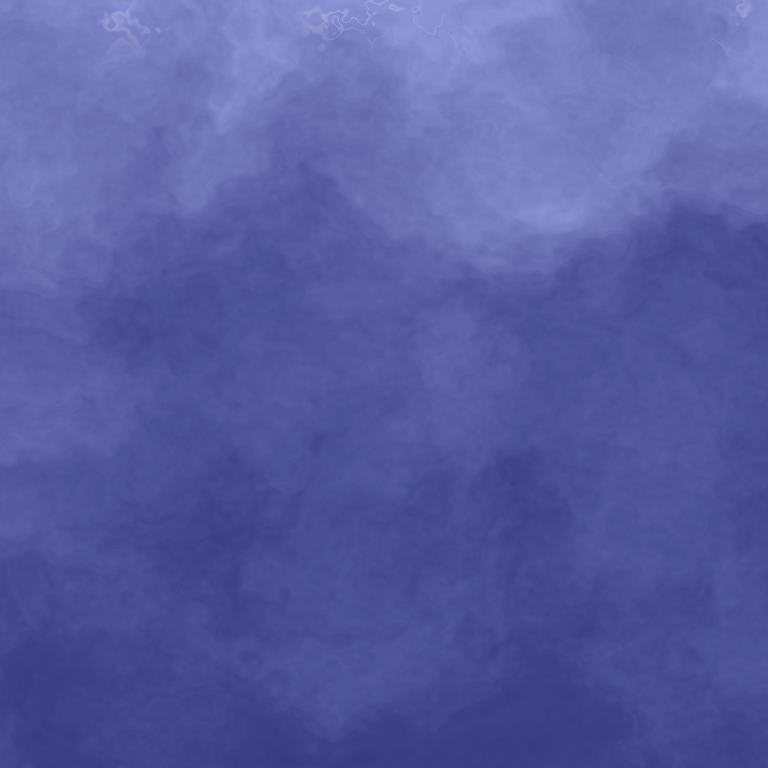
Write a WebGL 2 fragment shader that draws this texture.

```glsl
#version 300 es
precision highp float;
// Smoky indigo haze: a pale veil above drifting down into mottled dark blue.

#define SHADE vec3(0.247, 0.267, 0.537)
#define VEIL vec3(0.570, 0.600, 0.850)
#define GLINT vec3(0.780, 0.790, 0.950)
#define CLOUD_SCALE 4.2
#define OCTAVE_GAIN 0.66
#define WARP 0.11
#define EDGE_DRIFT 0.15
#define MOTTLE 0.30
#define GRAIN 0.022
#define WISP 0.36

uniform vec2 u_resolution;
out vec4 fragColor;

vec3 hash3(vec2 cell) {
    vec3 h = fract(cell.xyx * vec3(0.1031, 0.1030, 0.0973));
    h += dot(h, h.yxz + 33.33);
    return fract((h.xxy + h.yzz) * h.zyx);
}

// Cellular noise: soft signed puffs at jittered cell points, about -1 to 1
float puffs(vec2 p) {
    vec2 cell = floor(p);
    float sum = 0.0;
    for (int j = -1; j <= 1; j++) {
        for (int i = -1; i <= 1; i++) {
            vec2 id = cell + vec2(i, j);
            vec3 h = hash3(id + 71.0);
            vec2 d = p - id - h.xy;
            float k = max(0.0, 1.0 - dot(d, d));
            sum += (2.0 * h.z - 1.0) * k * k * k;
        }
    }
    return sum;
}

// Layered puffs, each octave turned and doubled
float clouds(vec2 p, int octaves) {
    const mat2 turn = mat2(1.62, 1.20, -1.20, 1.62);
    float sum = 0.0;
    float gain = 0.6;
    for (int i = 0; i < octaves; i++) {
        sum += gain * puffs(p);
        p = turn * p + 17.3;
        gain *= OCTAVE_GAIN;
    }
    return sum;
}

// Broad light: bright top, dim middle and base, lifted along the left side
float broadLight(vec2 p) {
    float light = mix(0.02, 0.11, smoothstep(0.0, 0.4, p.y));
    light += 0.46 * smoothstep(0.58, 0.84, p.y);
    light += 0.32 * smoothstep(0.78, 1.06, p.y);
    float left = 1.0 - smoothstep(0.0, 0.38, p.x);
    light += 0.16 * left * smoothstep(0.1, 0.45, p.y) * (1.0 - smoothstep(0.6, 0.85, p.y));
    float right = smoothstep(0.75, 1.0, p.x);
    light += 0.14 * right * smoothstep(0.55, 0.72, p.y) * (1.0 - smoothstep(0.75, 0.95, p.y));
    return light;
}

// Thin broken threads running mostly sideways near the top
float wisps(vec2 p) {
    float bend = clouds(p * 14.0 + 5.0, 4);
    float ridge = abs(puffs(vec2(p.x * 5.0, p.y * 17.0 + bend * 1.3)) - 0.12);
    float thread = 1.0 - smoothstep(0.0, 0.16, ridge);
    float patches = smoothstep(0.0, 0.4, puffs(p * 11.0 + 40.0) + 0.4 * bend);
    return thread * patches * smoothstep(0.9, 0.99, p.y);
}

void main() {
    vec2 uv = gl_FragCoord.xy / u_resolution;

    // Fold the haze with a slow warp
    vec2 p = uv * vec2(0.9, 1.1);
    vec2 fold = vec2(clouds(p * 3.6 + 11.0, 5), clouds(p * 3.6 + 53.0, 5));
    float haze = clouds((p + WARP * fold) * CLOUD_SCALE + 29.0, 7);

    // Drift the broad light, then add mottling that grows with brightness
    float tone = broadLight(uv + EDGE_DRIFT * fold * vec2(0.6, 1.0));
    tone += MOTTLE * haze * mix(0.75, 1.05, smoothstep(0.1, 0.6, tone));
    tone += GRAIN * (puffs(uv * 85.0) + puffs(uv * 150.0 + 9.0));

    // Ease the extremes so neither end flattens
    tone -= 0.6 * max(tone - 0.92, 0.0);
    tone -= 0.5 * min(tone + 0.02, 0.0);

    vec3 colour = mix(SHADE, VEIL, tone);
    colour = mix(colour, GLINT, WISP * wisps(uv));
    fragColor = vec4(clamp(colour, 0.0, 1.0), 1.0);
}
```
